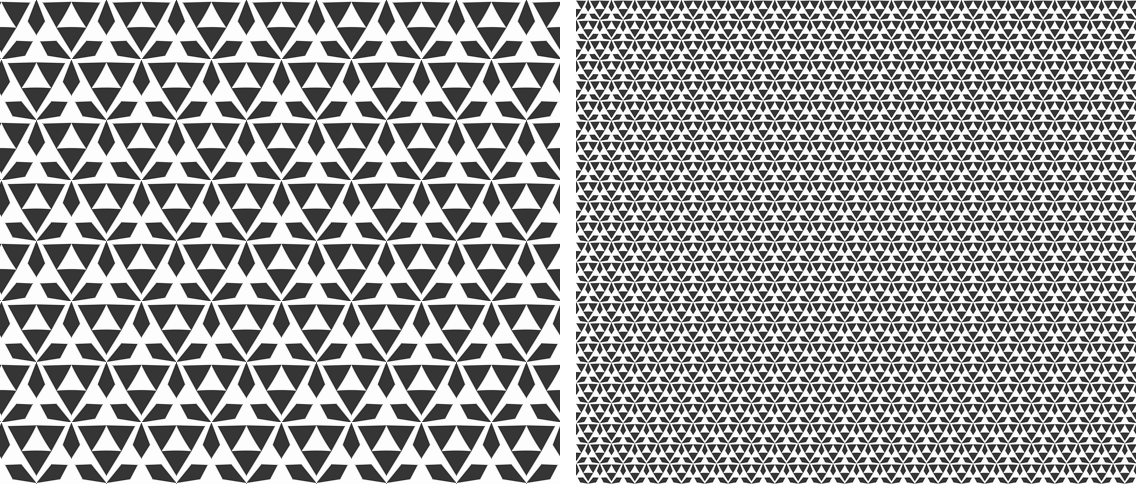
Left: one tile. Right: repeated 3 by 3.
Write a Shadertoy shader that draws this pattern.

```glsl
// Seamless triangular lattice of split dark triangles and three-petal kites on white.

const float REPEATS = 8.0;                     // lattice cells across, and rows down
const vec2  OFFSET = vec2(0.52, 0.015);        // position of the first node, in cells
const vec3  PAPER = vec3(0.992);
const vec3  INK = vec3(0.208);
const vec3  RIM_INK = vec3(0.155);             // slightly darker ink along the edges
const float RIM_WIDTH = 0.012;

const float TRIANGLE_CORNER = 0.472;           // centre to corner of the dark triangle
const float TRIANGLE_SIDE = 0.247;             // centre to middle of its bent side
const float HOLE_SIDE = 0.114;                 // centre to middle of the hole's side
const float KITE_LENGTH = 0.515;
const float KITE_WAIST = 0.32;                 // node to the widest part of the kite
const float KITE_HALF_WIDTH = 0.123;

const float ROW_HEIGHT = 0.8660254;
const float NODE_RADIUS = 0.5773503;           // centre of a lattice triangle to its node
const float SECTOR = 2.0943951;                // a third of a turn

// Signed distance to the line a-b, positive on its left.
float lineDistance(vec2 p, vec2 a, vec2 b) {
    vec2 e = normalize(b - a);
    return dot(p - a, vec2(-e.y, e.x));
}

// Threefold mirror fold that puts the nearest corner axis on +y.
vec2 foldThree(vec2 p) {
    float angle = atan(p.x, p.y);
    angle = abs(mod(angle + 0.5 * SECTOR, SECTOR) - 0.5 * SECTOR);
    return length(p) * vec2(sin(angle), cos(angle));
}

// Dark triangle with bent sides and a hollow, slightly concave triangle inside.
float splitTriangle(vec2 p) {
    vec2 sideMiddle = TRIANGLE_SIDE * vec2(ROW_HEIGHT, 0.5);
    float outer = lineDistance(p, vec2(0.0, TRIANGLE_CORNER), sideMiddle);
    float bend = (sideMiddle.y - HOLE_SIDE) / (sideMiddle.x * sideMiddle.x);
    float hole = HOLE_SIDE + bend * p.x * p.x - p.y;
    return max(outer, hole);
}

// Kite hanging from a node towards the centre of the lattice triangle.
float kite(vec2 p) {
    vec2 node = vec2(0.0, NODE_RADIUS);
    vec2 waist = node + vec2(KITE_HALF_WIDTH, -KITE_WAIST);
    vec2 tip = node - vec2(0.0, KITE_LENGTH);
    return max(lineDistance(p, node, waist), lineDistance(p, waist, tip));
}

float latticeDistance(vec2 p) {
    // Skewed cell, halved into an upward and a downward triangle.
    float row = p.y / ROW_HEIGHT;
    vec2 cell = fract(vec2(p.x - 0.5 * row, row));
    vec2 local = vec2(cell.x + 0.5 * cell.y, ROW_HEIGHT * cell.y);

    if (cell.x + cell.y < 1.0) {
        return kite(foldThree(local - vec2(0.5, 0.5 * NODE_RADIUS)));
    }
    local -= vec2(1.0, NODE_RADIUS);
    return splitTriangle(foldThree(vec2(local.x, -local.y)));
}

void mainImage(out vec4 fragColor, in vec2 fragCoord) {
    vec2 p = fragCoord / iResolution.xy * REPEATS * vec2(1.0, ROW_HEIGHT) - OFFSET;
    float pixel = REPEATS / iResolution.x;

    // Smoothed coverage and rim shading
    float d = latticeDistance(p);
    float coverage = 1.0 - smoothstep(-0.8 * pixel, 0.8 * pixel, d);
    vec3 ink = mix(RIM_INK, INK, smoothstep(RIM_WIDTH, 2.0 * RIM_WIDTH, -d));
    fragColor = vec4(mix(PAPER, ink, coverage), 1.0);
}
```
